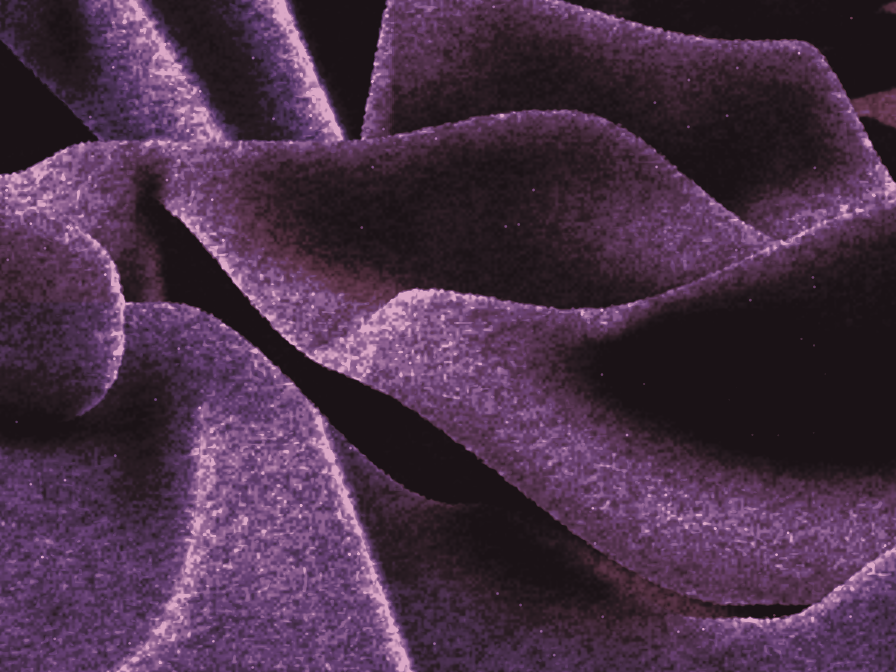
This texture is drawn by a Shadertoy shader. Its source:

```glsl
// Crumpled violet velvet: overlapping folds are painted back to front as a
// sheen value, each bounded by a smooth ridge curve with a glowing rim.
// The sheen then gets a fine woven pile, lint specks and a plum-to-pink ramp.

#define S smoothstep

float hash(vec2 p) {
    vec3 q = fract(p.xyx * .1031);
    q += dot(q, q.yzx + 33.33);
    return fract((q.x + q.y) * q.z);
}

float noise(vec2 p) {
    vec2 i = floor(p), f = fract(p);
    f = f * f * (3. - 2. * f);
    return mix(mix(hash(i), hash(i + vec2(1, 0)), f.x),
               mix(hash(i + vec2(0, 1)), hash(i + vec2(1, 1)), f.x), f.y);
}

// Rescales a height difference to a distance across the edge
float across(float d) {
    return d / max(length(vec2(dFdx(d), dFdy(d))) * iResolution.y, .5);
}

float fade(float d, float width) { return exp(-max(d, 0.) / width); }

// Light line: soft on the negative side, sharp on the positive side
float crest(float u, float soft, float sharp) {
    return fade(-u, soft) * fade(u, sharp);
}

// Slanted soft spot with center, radii and slope
float glow(vec2 p, float x, float y, float rx, float ry, float slope) {
    p -= vec2(x, y);
    p.y -= slope * p.x;
    p /= vec2(rx, ry);
    return exp(-dot(p, p));
}

float cover(float d) { return S(-.003, .003, d); }

vec3 velvet(float s) {
    vec3 c = mix(vec3(.1, .07, .085), vec3(.15, .105, .13), S(-.05, .15, s));
    c = mix(c, vec3(.27, .18, .31), S(.14, .36, s));
    c = mix(c, vec3(.38, .24, .45), S(.34, .54, s));
    c = mix(c, vec3(.55, .37, .56), S(.52, .76, s));
    return mix(c, vec3(.86, .66, .78), S(.74, 1.08, s));
}

void mainImage(out vec4 fragColor, in vec2 fragCoord) {
    vec2 p = fragCoord / iResolution.y;
    float x = p.x, y = p.y;
    float fuzz = (noise(p * 190.) - .5) * .004;

    // Ridge curves
    float humpTop = .72 + .3 * S(.51, .59, x) - .08 * S(.7, 1.1, x) - .24 * S(1.19, 1.37, x);
    float middleTop = .74 + .05 * S(0., .14, x) + .045 * S(.5, .8, x) - .2 * S(.85, 1.2, x);
    float shoulderTop = .46 + .11 * S(.46, .62, x) - .03 * S(.62, .86, x) + .17 * S(.86, 1.4, x);
    float hem = .72 - .26 * S(.18, .5, x) - .36 * S(.42, 1.1, x);
    float frontTop = .55 - .3 * S(.25, .68, x) - .17 * S(.72, 1.05, x) + .12 * S(1.15, 1.38, x);

    // Dark backdrop with red creases
    float warm = S(.8, 1., x);
    float s = .1 + .25 * warm * S(.5, .8, noise(vec2(x * 9. + y * 12., y * 30. - x * 8.)));

    // Radiating folds, upper left
    float d = across(y - .94 + x);
    float fan = .1 + .62 * crest(x - .83 + .63 * y, .13, .018)
        + .72 * crest(x - .85 + .43 * y, .06, .008)
        + .18 * fade(d, .015) - .2 * glow(p, .1, .98, .04, .08, -1.);
    s = mix(s, fan, cover(d + fuzz) * S(.55, .52, x));

    // Upper right hump
    d = across(humpTop - y);
    float hump = .15 + .33 * fade(d, .06) + .16 * fade(d, .009)
        + .18 * glow(p, .62, .92, .1, .08, 0.) + .33 * glow(p, 1.22, .68, .13, .05, .2);
    s = mix(s, hump, cover(d + fuzz));
    warm = mix(warm, .5, cover(d));

    // Broad middle fold, lit along its hem
    d = across(middleTop - y);
    float rise = across(y - hem);
    float lip = .42 * fade(rise, .08) + .15 * fade(rise, .01);
    float middle = .15 + .32 * fade(d, .035) + .1 * fade(d, .008)
        + lip * S(.2, .26, x) + .4 * glow(p, .08, .69, .14, .1, 0.)
        + .24 * glow(p, .49, .55, .12, .045, -.3) + .28 * glow(p, 1., .64, .16, .07, -.2)
        - .4 * glow(p, .232, .7, .025, .06, 0.);
    s = mix(s, middle, cover(d + fuzz));
    warm = mix(warm, .5 + .5 * glow(p, .5, .6, .15, .06, -.5), cover(d));

    // Shoulder fold sweeping right, blending in at its left end
    d = across(shoulderTop - y);
    float band = (y - hem - .11) / .12;
    float shoulder = .15 + .34 * fade(d, .045) + .17 * fade(d, .007)
        + .34 * exp(-band * band) + .16 * fade(rise, .01)
        + .14 * glow(p, .54, .46, .09, .04, -.3) + .26 * glow(p, .9, .52, .05, .022, .1)
        - .36 * glow(p, 1.16, .41, .27, .1, -.3);
    s = mix(s, shoulder, mix(S(-.03, .04, d), cover(d + fuzz), S(.5, .62, x)));

    // Deep valley under the hem
    float valley = cover(fuzz - rise) * S(.205, .25, x + .15 * (y - .62));
    s = mix(s, .1 + .2 * glow(p, .95, .13, .15, .03, -.4), valley);
    warm = mix(warm, .9, valley);

    // Front fold with two bright creases
    d = across(frontTop - y);
    float crease = .304 - x - .13 * exp(-y / .1);
    float keel = x - .61 + .36 * y;
    float hollow = glow(p, .82, .17, .2, .085, -.35);
    float front = .4 + .1 * fade(d, .03) + .1 * fade(d, .008)
        + .33 * crest(crease, .035, .01) * S(.45, .34, y)
        + .42 * crest(keel, .02, .006) * S(.42, .34, y)
        - .14 * S(0., .02, keel) * fade(keel, .25)
        + .13 * glow(p, .42, .2, .08, .2, -1.) - .22 * glow(p, .21, .36, .06, .13, 0.)
        + .22 * fade(d, .025) * S(.9, 1.12, x) - .3 * hollow;
    float blur = S(.62, .75, x) * S(1.1, .95, x);
    s = mix(s, front, mix(cover(d + fuzz), S(-.02, .05, d), blur));
    warm = mix(warm, .15 + .9 * hollow, cover(d));

    // Rounded lump at the left edge and its shadow
    s *= 1. - .8 * glow(p, .05, .365, .13, .035, 0.);
    vec2 q = pow(abs(p - vec2(0, .52)) / vec2(.185, .16), vec2(2.6));
    d = .16 - .16 * pow(q.x + q.y, .385);
    float lump = (.26 + .25 * fade(d, .05)) * S(.32, .48, y)
        + .3 * fade(d, .009) * S(.05, .17, x);
    s = mix(s, lump, cover(d + fuzz));

    // Broad contrast
    s = (s - .36) * 1.65 + .35 + .12 * (noise(p * 12.) - .5);

    // Woven pile: wavy short ribs, fine grain and glints
    vec2 w = p + .012 * vec2(noise(p * 22.), noise(p * 22. + 50.));
    float ribs = noise(vec2(w.x * 65. + w.y * 20., w.y * 135. - w.x * 30.)) - .5;
    float grain = noise(p * 210. + 9.) - .5;
    float glint = S(.7, .95, noise(w * vec2(120, 160) + 31.));
    float lit = S(.05, .7, s);
    s += (.3 * ribs + .42 * grain) * (.3 + .7 * lit) + .3 * glint * lit;

    // Sparse lint specks
    vec2 cell = floor(p * 55.);
    vec2 offset = fract(p * 55.) - .25 - .5 * vec2(hash(cell + 3.), hash(cell + 8.));
    s += .5 * step(.975, hash(cell)) * S(.17, .05, length(offset));

    // Reddish bloom in the half-shadows
    float halfShade = S(.06, .25, s) * S(.7, .4, s);
    vec3 bloom = vec3(.38, .21, .27) * (.55 + 1.3 * s);
    fragColor = vec4(mix(velvet(s), bloom, warm * halfShade * .8), 1);
}
```
